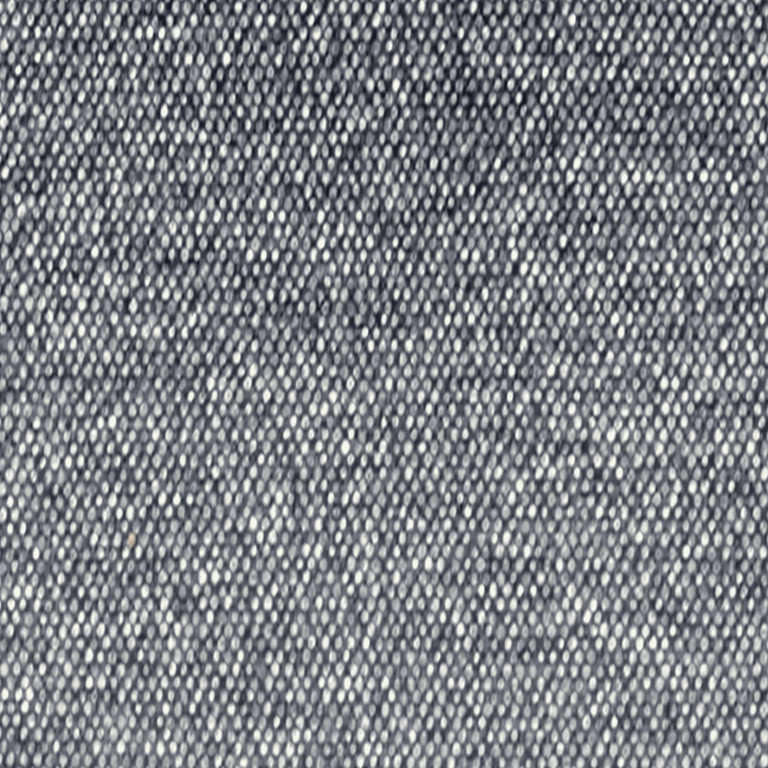
Reproduce this texture procedurally as a Shadertoy shader.

```glsl
// Close view of a blue-grey woven cloth: staggered rows of small upright yarn
// grains over dark gaps. Each grain is a soft, leaning ellipse with hashed size,
// tone and glint; value noise adds fibres, uneven threads and broad shading.

const vec2  REPEATS     = vec2(59.0, 59.0);    // grains across, rows up
const vec2  GRAIN_HALF  = vec2(0.38, 0.68);    // half size in cells
const vec2  JITTER      = vec2(0.22, 0.22);    // placement wander in cells
const vec2  BEND        = vec2(0.8, 0.5);      // thread bending in cells
const float LEAN        = 0.10;                // sideways tilt of the grains
const float EDGE_INNER  = 0.38;                // where a grain starts to fade
const float EDGE_OUTER  = 1.12;                // where it has faded out
const float GAP_TONE    = 0.23;
const float GRAIN_TONE  = 0.73;
const float TONE_SPREAD = 0.30;
const float GLINT       = 0.20;
const float FIBRE       = 0.40;
const float THREAD      = 0.12;
const float BRIGHTNESS  = 0.055;
const float FLECK_RATE  = 0.002;
const vec3  NAVY  = vec3(0.08, 0.10, 0.14);
const vec3  STEEL = vec3(0.49, 0.50, 0.53);
const vec3  CREAM = vec3(0.96, 0.97, 0.93);
const vec3  TAN   = vec3(0.74, 0.64, 0.52);

float hash(vec2 p) {
    return fract(sin(dot(p, vec2(127.1, 311.7))) * 43758.545);
}

float noise(vec2 p) {
    vec2 i = floor(p), f = fract(p);
    f = f * f * (3.0 - 2.0 * f);
    return mix(mix(hash(i), hash(i + vec2(1, 0)), f.x),
               mix(hash(i + vec2(0, 1)), hash(i + vec2(1, 1)), f.x), f.y);
}

// Returns tone in x and tan fleck coverage in y.
vec2 weave(vec2 p) {
    vec2 result = vec2(GAP_TONE, 0.0);
    for (int j = -1; j <= 1; j++) {
        float row = floor(p.y) + float(j);
        float shift = 0.5 * mod(row, 2.0);
        for (int i = -1; i <= 1; i++) {
            vec2 id = vec2(floor(p.x - shift) + float(i), row);
            float r1 = hash(id), r2 = hash(id + 17.3), r3 = hash(id + 41.9);

            // Leaning ellipse around the jittered cell centre
            vec2 q = p - id - vec2(shift + 0.5, 0.5);
            q -= JITTER * (vec2(r1, r2) - 0.5);
            q.x -= LEAN * q.y;
            q /= GRAIN_HALF * mix(0.82, 1.12, r3);
            float body = 1.0 - smoothstep(EDGE_INNER, EDGE_OUTER, length(q));

            // Yarn tone, with a brighter spot low on some grains
            float tone = GRAIN_TONE + TONE_SPREAD * (r2 - 0.5);
            vec2 g = (q - vec2(0.1, -0.2)) * vec2(1.7, 1.3);
            tone += GLINT * smoothstep(0.35, 1.0, r1) * exp(-2.0 * dot(g, g));
            result.x = max(result.x, mix(GAP_TONE, tone, body));
            result.y = max(result.y, body * step(1.0 - FLECK_RATE, r3));
        }
    }
    return result;
}

void mainImage(out vec4 fragColor, in vec2 fragCoord) {
    vec2 uv = fragCoord / iResolution.xy;

    // Gentle bending of the threads
    vec2 wave = vec2(noise(uv * 3.0), noise(uv * 3.0 + 31.0)) - 0.5;
    vec2 p = uv * REPEATS + BEND * wave;
    vec2 cloth = weave(p);
    float tone = cloth.x;

    // Fine fibres along the yarn and uneven horizontal threads
    vec2 along = vec2(p.x - LEAN * p.y, p.y);
    tone += FIBRE * (noise(along * vec2(4.5, 2.2)) - 0.5);
    tone += THREAD * (noise(p * vec2(0.2, 0.9)) - 0.5);

    // Crisper and darker toward the upper middle, paler toward the bottom
    tone = 0.5 + (tone - 0.5) * mix(0.92, 1.12, uv.y);
    vec2 fold = (uv - vec2(0.53, 0.90)) * vec2(2.2, 2.8);
    tone += 0.06 * (0.5 - uv.y) - 0.07 * exp(-dot(fold, fold));
    tone += 0.05 * (noise(uv * 5.0 + 9.0) - 0.5) + BRIGHTNESS;
    tone = clamp(tone, 0.0, 1.0);

    // Navy gaps, steel yarn, cream glints and rare tan flecks
    vec3 color = tone < 0.5 ? mix(NAVY, STEEL, tone * 2.0)
                            : mix(STEEL, CREAM, tone * 2.0 - 1.0);
    color = mix(color, TAN * (0.5 + 0.7 * tone), 0.5 * cloth.y);
    fragColor = vec4(color, 1.0);
}
```
